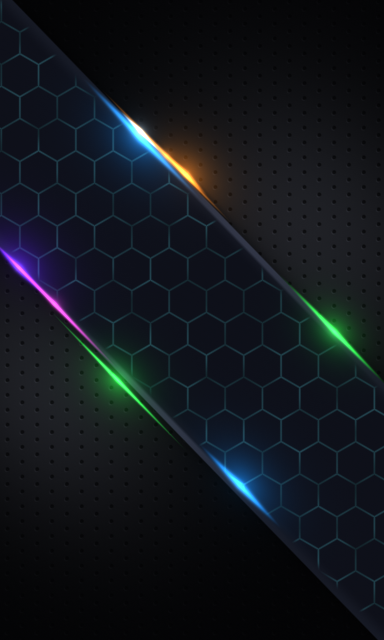
Reproduce this background procedurally as a WebGL 2 fragment shader.

```glsl
#version 300 es
precision highp float;

uniform vec2 u_resolution;
out vec4 fragColor;

// Layout, in units of canvas height
const vec2 EDGE_DIR = vec2(0.696, -0.718);
const vec2 EDGE_NORMAL = vec2(0.718, 0.696);
const vec2 UPPER_POINT = vec2(0.0195, 1.0);
const vec2 LOWER_POINT = vec2(0.0, 0.609);
const vec2 HEX_ORIGIN = vec2(0.2643, 0.5794);
const float HEX_WIDTH = 0.0583;
const float HEX_LINE = 0.0013;
const float HOLE_PITCH = 0.0232;
const float HOLE_RADIUS = 0.0030;
const float BEVEL_WIDTH = 0.012;

// Colours
const vec3 PANEL = vec3(0.054, 0.062, 0.098);
const vec3 PANEL_RIM = vec3(0.085, 0.098, 0.140);
const vec3 HEX_COLOR = vec3(0.14, 0.28, 0.32);
const vec3 PLATE_DARK = vec3(0.012, 0.013, 0.018);
const vec3 PLATE_LIGHT = vec3(0.165, 0.172, 0.198);
const vec3 STEEL = vec3(0.20, 0.21, 0.25);
const vec3 BLUE = vec3(0.05, 0.55, 1.0);
const vec3 ORANGE = vec3(1.0, 0.50, 0.08);
const vec3 GREEN = vec3(0.10, 0.90, 0.20);
const vec3 VIOLET = vec3(0.36, 0.08, 1.0);
const vec3 MAGENTA = vec3(0.90, 0.12, 0.75);
const vec3 WHITE = vec3(0.85, 0.95, 1.0);

float hash(vec2 p) {
    return fract(sin(dot(p, vec2(127.1, 311.7))) * 43758.5453);
}

float noise(vec2 p) {
    vec2 i = floor(p), f = fract(p);
    f = f * f * (3.0 - 2.0 * f);
    return mix(mix(hash(i), hash(i + vec2(1, 0)), f.x),
               mix(hash(i + vec2(0, 1)), hash(i + vec2(1, 1)), f.x), f.y);
}

// Distance to the nearest wall of a pointy-top honeycomb
float hexWall(vec2 p) {
    const vec2 cell = vec2(1.0, 1.7320508);
    vec2 q = (p - HEX_ORIGIN) / HEX_WIDTH;
    vec2 a = mod(q + 0.5 * cell, cell) - 0.5 * cell;
    vec2 b = mod(q, cell) - 0.5 * cell;
    vec2 g = abs(dot(a, a) < dot(b, b) ? a : b);
    return (0.5 - max(g.x, dot(g, 0.5 * cell))) * HEX_WIDTH;
}

// Pool of light, stretched along the panel
float pool(vec2 p, vec2 center, vec2 size) {
    vec2 q = vec2(dot(p - center, EDGE_DIR), dot(p - center, EDGE_NORMAL)) / size;
    return exp(-dot(q, q));
}

// Dark plate with staggered holes, lit beside the panel
vec3 plate(vec2 p, float px) {
    float upper = pool(p, vec2(0.475, 0.640), vec2(0.27, 0.20));
    float lower = pool(p, vec2(0.080, 0.390), vec2(0.24, 0.18));
    vec3 color = mix(PLATE_DARK, PLATE_LIGHT, 0.72 * max(upper, lower));
    vec2 q = p / HOLE_PITCH;
    q.y += 0.5 * mod(floor(q.x), 2.0);
    vec2 g = (fract(q) - 0.5) * HOLE_PITCH;
    float hole = smoothstep(px, -px, length(g) - HOLE_RADIUS);
    float rim = smoothstep(px, -px, length(g + vec2(0.0010, 0.0012)) - HOLE_RADIUS);
    color += rim * (0.45 * color + 0.008);
    return mix(color, PLATE_DARK * 0.7, hole * 0.75);
}

// Tapered streak with a halo; side picks the half that the halo fills
vec3 flare(vec2 p, vec2 center, vec3 color, float reach, float width, float halo, float side) {
    vec2 q = vec2(dot(p - center, EDGE_DIR), dot(p - center, EDGE_NORMAL));
    float taper = max(1.0 - abs(q.x) / reach, 0.0);
    float across = q.y / (width * (0.25 + 0.75 * taper));
    float streak = exp(-across * across) * smoothstep(0.0, 0.9, taper);
    float mask = side == 0.0 ? 1.0 : mix(0.15, 1.0, smoothstep(-0.010, 0.008, q.y * side));
    float glow = exp(-length(q * vec2(0.75, 1.0)) / halo) * mask;
    return color * (streak + 0.75 * glow) + WHITE * 0.25 * streak * taper * taper;
}

// Steel strip that starts at an edge and fades into the panel
float bevel(float depth, float px) {
    return smoothstep(-px, px, depth) * smoothstep(BEVEL_WIDTH, 0.5 * BEVEL_WIDTH, depth);
}

void main() {
    float px = 1.0 / u_resolution.y;
    vec2 p = gl_FragCoord.xy * px;
    float upperDepth = dot(UPPER_POINT - p, EDGE_NORMAL);
    float lowerDepth = dot(p - LOWER_POINT, EDGE_NORMAL);
    float depth = min(upperDepth, lowerDepth);

    // Panel with honeycomb
    vec3 panel = mix(PANEL_RIM, PANEL, smoothstep(0.0, 0.026, depth));
    float line = smoothstep(HEX_LINE + px, HEX_LINE - px, hexWall(p));
    float sheen = 0.55 + 0.55 * noise(p * 34.0);
    panel = mix(panel, HEX_COLOR * sheen, line * smoothstep(0.008, 0.020, depth) * 0.85);

    // Plate, shaded next to the panel
    vec3 outer = plate(p, px) * (1.0 - 0.35 * exp(min(depth, 0.0) / 0.010));
    vec3 color = mix(outer, panel, smoothstep(-px, px, depth));

    // Steel edges, brightest along their middle
    float upperShine = exp(-pow((p.y - 0.62) / 0.15, 2.0));
    float lowerShine = exp(-pow((p.y - 0.36) / 0.12, 2.0));
    color += STEEL * 0.55 * (bevel(upperDepth, px) * upperShine + bevel(lowerDepth, px) * lowerShine);

    // Lights on the upper edge
    color += flare(p, vec2(0.221, 0.784), BLUE, 0.135, 0.0058, 0.027, -1.0);
    color += flare(p, vec2(0.260, 0.756), ORANGE, 0.150, 0.0034, 0.006, 1.0);
    color += flare(p, vec2(0.291, 0.728), ORANGE, 0.050, 0.0042, 0.025, 1.0);
    color += flare(p, vec2(0.219, 0.795), WHITE, 0.050, 0.0028, 0.006, 0.0);
    color += flare(p, vec2(0.523, 0.482), GREEN, 0.130, 0.0036, 0.018, 0.0);

    // Lights on the lower edge
    color += flare(p, vec2(0.029, 0.581), VIOLET, 0.065, 0.0055, 0.029, 1.0);
    color += flare(p, vec2(0.085, 0.525), MAGENTA, 0.150, 0.0035, 0.007, 1.0);
    color += flare(p, vec2(0.184, 0.406), GREEN, 0.160, 0.0028, 0.021, 0.0);
    color += flare(p, vec2(0.375, 0.241), BLUE, 0.095, 0.0055, 0.027, 1.0);

    color += (hash(gl_FragCoord.xy) - 0.5) * 0.004;
    fragColor = vec4(clamp(color, 0.0, 1.0), 1.0);
}
```
